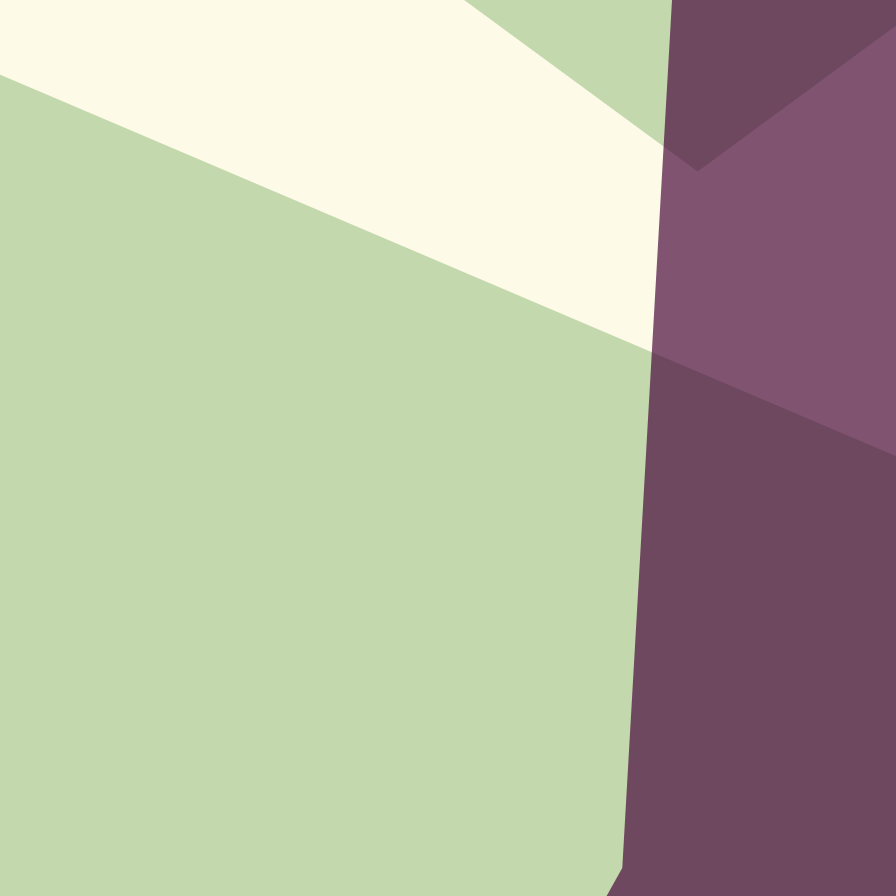
A WebGL 2 fragment shader for this background:

```glsl
#version 300 es
precision highp float;
// Flat pale green field and plum panel, crossed by a slanted beam with a V-shaped notch.

uniform vec2 u_resolution;
out vec4 fragColor;

const vec3 GREEN = vec3(0.765, 0.847, 0.678);
const vec3 CREAM = vec3(0.992, 0.984, 0.906);
const vec3 PLUM = vec3(0.431, 0.282, 0.369);
const vec3 LIT_PLUM = vec3(0.502, 0.325, 0.443);

// Signed distance to the line from a to b, positive on its left side.
float leftOf(vec2 p, vec2 a, vec2 b) {
    vec2 along = normalize(b - a);
    return dot(p - a, vec2(-along.y, along.x));
}

// Antialiased coverage of the region where the distance is positive.
float coverage(float dist, float pixel) {
    return clamp(dist / pixel + 0.5, 0.0, 1.0);
}

// Beam: above the sloping lower edge and outside the notch.
float beamDistance(vec2 p) {
    vec2 tip = vec2(0.7786, 0.8086);
    float aboveEdge = leftOf(p, vec2(0.0, 0.9167), vec2(1.0, 0.4909));
    float notch = min(leftOf(p, vec2(0.518, 1.0), tip),
                      leftOf(p, tip, vec2(1.0, 0.9714)));
    return min(aboveEdge, -notch);
}

// Panel: right of a leaning edge that bends near the floor.
float panelDistance(vec2 p) {
    vec2 bend = vec2(0.6945, 0.0313);
    float upper = leftOf(p, bend, vec2(0.75, 1.0));
    float lower = leftOf(p, vec2(0.677, 0.0), bend);
    return -min(upper, lower);
}

void main() {
    vec2 p = gl_FragCoord.xy / u_resolution;
    float pixel = 1.0 / min(u_resolution.x, u_resolution.y);

    float beam = coverage(beamDistance(p), pixel);
    float panel = coverage(panelDistance(p), pixel);

    vec3 field = mix(GREEN, CREAM, beam);
    vec3 shade = mix(PLUM, LIT_PLUM, beam);
    fragColor = vec4(mix(field, shade, panel), 1.0);
}
```
